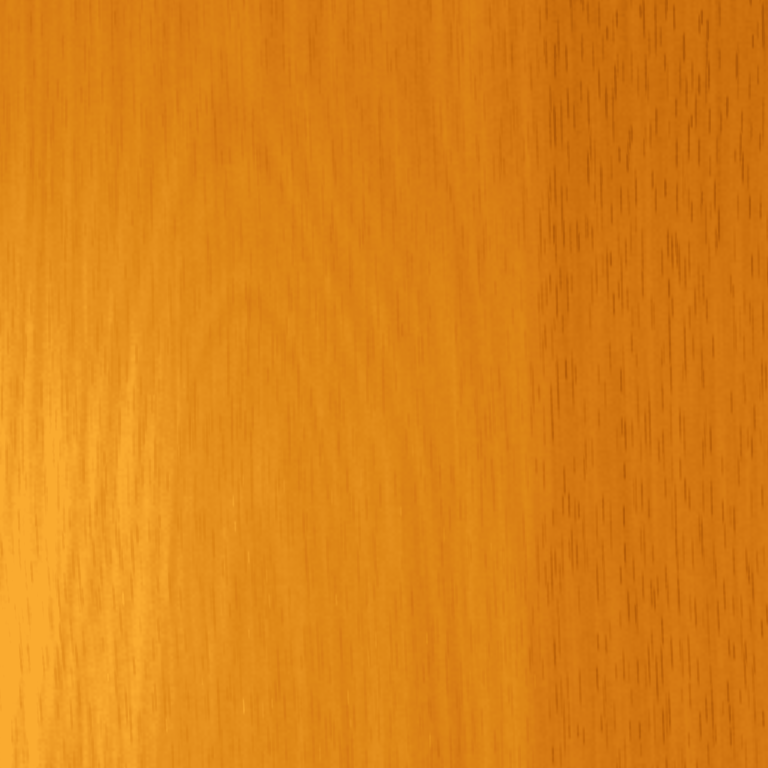
A three.js fragment shader for this texture:

```glsl
// Warm honey-oak veneer with soft growth bands, fine fibres and dark pore dashes.
varying vec2 vUv;

float hash(vec2 p) {
  vec3 q = fract(p.xyx * vec3(0.1031, 0.1030, 0.0973));
  q += dot(q, q.yzx + 33.33);
  return fract((q.x + q.y) * q.z);
}

float noise(vec2 p) {
  vec2 cell = floor(p);
  vec2 f = fract(p);
  f = f * f * (3.0 - 2.0 * f);
  float low = mix(hash(cell), hash(cell + vec2(1.0, 0.0)), f.x);
  float high = mix(hash(cell + vec2(0.0, 1.0)), hash(cell + vec2(1.0, 1.0)), f.x);
  return mix(low, high, f.y);
}

// Noise centred on zero, from -1 to 1
float signedNoise(vec2 p) {
  return 2.0 * noise(p) - 1.0;
}

// Tapered vertical dashes, one candidate per cell of a staggered grid
float dashes(vec2 p, vec2 grid, float chance, float halfWidth, float seed) {
  float column = floor(p.x * grid.x);
  float y = p.y * grid.y + hash(vec2(column, seed)) * 7.0;
  vec2 id = vec2(column + seed * 17.0, floor(y) + 40.0);
  float centre = (column + 0.2 + 0.6 * hash(id + 3.1)) / grid.x;
  float reach = mix(0.2, 0.48, hash(id + 9.7));
  float along = 1.0 - smoothstep(reach * 0.4, reach, abs(fract(y) - 0.5));
  float across = 1.0 - smoothstep(halfWidth * 0.2, halfWidth, abs(p.x - centre));
  float strength = mix(0.4, 1.0, hash(id + 5.3));
  return step(hash(id), chance) * along * across * strength;
}

// Distance across the growth rings: straight at the sides, arched in the middle
float ringField(vec2 p) {
  float fromHeart = p.x - 0.34;
  float spread = sqrt(fromHeart * fromHeart + 0.004);
  float arch = exp(-pow((p.x - 0.42) / 0.2, 2.0));
  float wander = 0.02 * signedNoise(p * vec2(4.0, 2.5) + 11.0);
  return spread + 0.13 * arch * smoothstep(0.3, 0.95, p.y) + 0.025 * p.y + wander;
}

float growthBands(float ring, vec2 p) {
  float wide = signedNoise(vec2(ring * 34.0, p.y * 1.2));
  float narrow = signedNoise(vec2(ring * 80.0 + 30.0, p.y * 2.0));
  float rhythm = sin(ring * 190.0 + 2.5 * wide);
  return 0.5 * wide + 0.25 * narrow + 0.35 * rhythm;
}

float lamplight(vec2 p, float darkBoard) {
  vec2 fromLamp = (p - vec2(-0.05, 0.22)) / vec2(0.42, 0.6);
  float glow = 0.65 * exp(-dot(fromLamp, fromLamp));
  return 0.38 + glow - 0.19 * darkBoard - 0.16 * smoothstep(0.4, 1.0, p.y);
}

vec3 oakColour(float tone) {
  vec3 umber = vec3(0.70, 0.36, 0.03);
  vec3 amber = vec3(0.79, 0.43, 0.05);
  vec3 honey = vec3(0.84, 0.48, 0.08);
  vec3 gold = vec3(0.87, 0.53, 0.09);
  vec3 straw = vec3(0.91, 0.58, 0.13);
  vec3 cream = vec3(0.98, 0.67, 0.19);
  float t = tone * 4.0;
  vec3 colour = mix(umber, amber, clamp(t + 1.0, 0.0, 1.0));
  colour = mix(colour, honey, clamp(t, 0.0, 1.0));
  colour = mix(colour, gold, clamp(t - 1.0, 0.0, 1.0));
  colour = mix(colour, straw, clamp(t - 2.0, 0.0, 1.0));
  return mix(colour, cream, clamp(t - 3.0, 0.0, 1.0));
}

void main() {
  vec2 p = vUv;
  float darkBoard = smoothstep(0.67, 0.73, p.x);

  // Broad light, growth bands and fibres
  float tone = lamplight(p, darkBoard);
  float bandDepth = mix(0.15, 0.07, darkBoard);
  tone += bandDepth * growthBands(ringField(p), p);
  vec2 grain = p + vec2(0.02 * p.y + 0.008 * signedNoise(p * 3.0), 0.0);
  tone += 0.06 * signedNoise(grain * vec2(150.0, 5.0));
  tone += 0.045 * signedNoise(grain * vec2(260.0, 14.0) + 70.0);

  // Fine mottling
  tone += 0.045 * signedNoise(p * 250.0);
  tone += 0.03 * signedNoise(p * 110.0 + 50.0);

  // Open pores, longer and darker on the right board
  float pores = 0.0;
  for (int i = 0; i < 3; i++) {
    float layer = float(i);
    vec2 grid = vec2(58.0 + 17.0 * layer, 9.0 + 4.0 * layer);
    pores = max(pores, dashes(grain, grid, 0.5, 0.0026, layer + 1.0));
  }
  tone -= pores * mix(0.17, 0.33, darkBoard);

  // Sparse pale flecks in the lower middle
  float fleckArea = smoothstep(0.6, 0.2, p.y) * (1.0 - darkBoard);
  tone += 0.25 * fleckArea * dashes(grain, vec2(80.0, 30.0), 0.05, 0.002, 8.0);

  gl_FragColor = vec4(oakColour(tone), 1.0);
}
```
